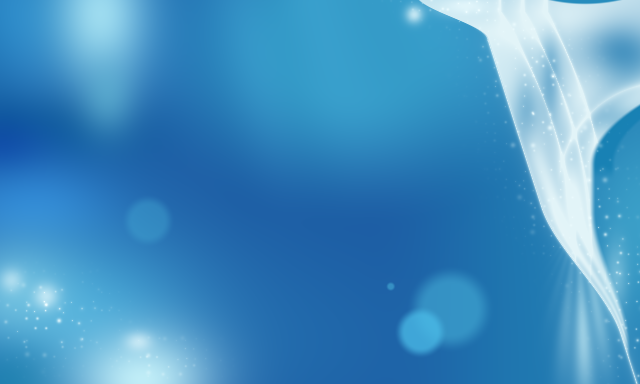
Give the GLSL for this background, as a WebGL 1 fragment shader.

```glsl
precision highp float;
// Blue abstract backdrop: soft glows painted over deep blue, faint bokeh discs,
// and a translucent white veil falling down the right side between two curves.
// Sparkles come from cellular noise, masked to the veil and the lower left.
uniform vec2 u_resolution;

vec2 hash2(vec2 cell) {
  vec2 q = vec2(dot(cell, vec2(127.1, 311.7)), dot(cell, vec2(269.5, 183.3)));
  return fract(sin(q) * 43758.5);
}

float glow(vec2 p, vec2 centre, vec2 radii) {
  vec2 d = (p - centre) / radii;
  return exp(-dot(d, d));
}

float disc(vec2 p, vec2 centre, float radius, float blur) {
  return 1.0 - smoothstep(radius - blur, radius + blur, length(p - centre));
}

// One randomly sized dot per cell, present in only some of the cells
float sparkles(vec2 p, float scale) {
  vec2 cell = floor(p * scale);
  vec2 rnd = hash2(cell);
  float d = length(fract(p * scale) - 0.3 - 0.4 * rnd);
  float size = 0.05 + 0.1 * rnd.y * rnd.y;
  float dotLight = exp(-d * d / (size * size)) + 0.25 * exp(-d * d * 40.0);
  return dotLight * step(0.5, hash2(cell + 17.0).x);
}

float veilLeft(float y) {
  return 1.26 + 0.32 * (0.92 - y) + 0.1 * (1.0 - smoothstep(0.13, 0.46, y))
    - 0.15 * smoothstep(0.9, 1.01, y);
}

float veilRight(float y) {
  float flare = max(y - 0.57, 0.0);
  return 1.54 + 5.0 * flare * flare + 0.09 * (1.0 - smoothstep(0.1, 0.45, y));
}

vec3 backdrop(vec2 p) {
  vec3 c = mix(vec3(0.11, 0.36, 0.64), vec3(0.12, 0.47, 0.69), smoothstep(0.95, 1.4, p.x));
  c = mix(c, vec3(0.13, 0.43, 0.68), 0.6 * glow(p, vec2(0.8, 0.1), vec2(0.35, 0.25)));
  // Broad cyan bowl at the top
  float bowl = length((p - vec2(0.92, 0.89)) / vec2(0.56, 0.43));
  c = mix(c, vec3(0.22, 0.63, 0.80), 0.95 * (1.0 - smoothstep(0.3, 1.15, bowl)));
  // Upper left lights and shadows
  c = mix(c, vec3(0.17, 0.56, 0.80), 0.9 * glow(p, vec2(0.12, 0.97), vec2(0.36, 0.24)));
  c = mix(c, vec3(0.03, 0.34, 0.59), 0.8 * glow(p, vec2(0.12, 0.66), vec2(0.25, 0.09)));
  c = mix(c, vec3(0.05, 0.27, 0.64), 0.9 * glow(p, vec2(0.0, 0.61), vec2(0.14, 0.08)));
  c = mix(c, vec3(0.66, 0.89, 0.95), 0.9 * glow(p, vec2(0.26, 0.96), vec2(0.12, 0.18)));
  c = mix(c, vec3(0.40, 0.73, 0.84), 0.6 * glow(p, vec2(0.28, 0.75), vec2(0.07, 0.10)));
  // Lower left lights
  c = mix(c, vec3(0.18, 0.53, 0.85), 0.9 * glow(p, vec2(0.08, 0.46), vec2(0.22, 0.12)));
  c = mix(c, vec3(0.28, 0.67, 0.85), 0.95 * glow(p, vec2(0.20, 0.18), vec2(0.34, 0.23)));
  c = mix(c, vec3(0.52, 0.82, 0.91), 0.7 * glow(p, vec2(0.04, 0.24), vec2(0.15, 0.13)));
  c = mix(c, vec3(0.10, 0.50, 0.68), 0.8 * glow(p, vec2(0.03, 0.0), vec2(0.14, 0.10)));
  c = mix(c, vec3(0.78, 0.95, 0.98), 0.95 * glow(p, vec2(0.37, 0.01), vec2(0.18, 0.13)));
  // Lighter water beyond the veil
  c = mix(c, vec3(0.25, 0.65, 0.80), 0.85 * glow(p, vec2(1.67, 0.42), vec2(0.16, 0.30)));
  // Faint slanting streaks
  c += 0.008 * sin(p.x * 23.0 + p.y * 7.0 + sin(p.x * 9.0)) * smoothstep(0.3, 0.9, p.y);
  return c;
}

float veilOpacity(vec2 p, float left, float right) {
  float inside = smoothstep(left - 0.003, left + 0.004, p.x)
    * (1.0 - smoothstep(right - 0.01, right + 0.008, p.x));
  float u = (p.x - left) / max(right - left, 0.02);
  float body = 0.76 + 0.08 * sin(u * 15.0 + p.y * 9.0);
  // Blue hollows between the folds
  body -= 0.62 * glow(p, vec2(1.61, 0.87), vec2(0.09, 0.075));
  body -= 0.42 * glow(p, vec2(1.365, 0.71), vec2(0.035, 0.09));
  body -= 0.35 * glow(p, vec2(1.43, 0.80), vec2(0.025, 0.11));
  body -= 0.25 * glow(p, vec2(1.47, 0.62), vec2(0.03, 0.09));
  body -= 0.30 * glow(p, vec2(1.60, 0.69), vec2(0.06, 0.04));
  body += 0.20 * glow(p, vec2(1.40, 0.94), vec2(0.16, 0.06));
  body += 0.15 * glow(p, vec2(1.48, 0.43), vec2(0.07, 0.16));
  // Folds: a crisp rim fading away to the left
  for (int i = 0; i < 3; i++) {
    float k = float(i);
    float drop = max(0.97 - p.y, 0.0);
    float d = p.x - (1.30 + 0.06 * k + (0.60 - 0.03 * k) * drop - 0.46 * drop * drop);
    float rim = exp(-abs(d) * 300.0) + 0.6 * exp(-abs(d) * 28.0) * step(d, 0.0);
    body += 0.22 * rim * smoothstep(0.2, 0.45, p.y);
  }
  // Arc crossing from the right edge
  float arc = length((p - vec2(1.72, 0.50)) / vec2(1.0, 1.05)) - 0.27;
  body += 0.25 * exp(-abs(arc) * 90.0) * smoothstep(0.5, 0.62, p.y);
  return inside * clamp(body, 0.0, 0.97);
}

void main() {
  vec2 p = gl_FragCoord.xy / u_resolution.y;
  p.x *= 1.6623 * u_resolution.y / u_resolution.x;
  vec3 color = backdrop(p);

  // Bokeh discs
  vec3 bokeh = vec3(0.27, 0.68, 0.84);
  color = mix(color, bokeh, 0.40 * disc(p, vec2(0.385, 0.425), 0.055, 0.015));
  color = mix(color, bokeh, 0.60 * disc(p, vec2(1.17, 0.195), 0.09, 0.025));
  color = mix(color, bokeh * 1.08, 0.75 * disc(p, vec2(1.093, 0.135), 0.055, 0.014));
  color = mix(color, bokeh, 0.60 * disc(p, vec2(1.015, 0.254), 0.009, 0.004));

  // Dark leaf, then the veil with its bright rims
  float left = veilLeft(p.y);
  float right = veilRight(p.y);
  float leaf = smoothstep(right - 0.004, right + 0.004, p.x) * smoothstep(0.53, 0.57, p.y)
    * (1.0 - smoothstep(right + 0.045, right + 0.06, p.x));
  color = mix(color, vec3(0.08, 0.50, 0.70), 0.85 * leaf);
  color = mix(color, vec3(0.91, 0.97, 0.98), veilOpacity(p, left, right));
  float rim = exp(-abs(p.x - left) * 350.0) + 0.18 * exp(-abs(p.x - left) * 40.0);
  color = mix(color, vec3(0.93, 0.99, 1.0), 0.7 * rim * (1.0 - smoothstep(0.88, 0.95, p.y)));
  float topSliver = p.y - 0.99 - 1.2 * (p.x - 1.52) * (p.x - 1.52);
  color = mix(color, vec3(0.15, 0.55, 0.74), smoothstep(-0.003, 0.003, topSliver) * step(1.36, p.x));

  // Wisps fanning out below the veil
  float fan = (p.x - 1.5) / (0.42 - min(p.y, 0.36));
  float wisp = glow(p, vec2(1.52, 0.13), vec2(0.06, 0.18)) * (0.55 + 0.15 * sin(fan * 34.0));
  wisp *= 1.0 - smoothstep(left - 0.01, left + 0.005, p.x);
  wisp += 0.4 * glow(p, vec2(1.60, 0.28), vec2(0.03, 0.09));
  color = mix(color, vec3(0.80, 0.94, 0.97), wisp);

  // Bright spots and scattered sparkles
  float spots = 0.75 * glow(p, vec2(1.076, 0.962), vec2(0.022))
    + 0.75 * glow(p, vec2(1.21, 0.985), vec2(0.07, 0.025))
    + 0.65 * glow(p, vec2(0.12, 0.228), vec2(0.032))
    + 0.50 * glow(p, vec2(0.03, 0.27), vec2(0.03))
    + 0.60 * glow(p, vec2(0.36, 0.11), vec2(0.035, 0.025));
  float area = 0.9 * exp(-pow((p.x - left - 0.09) / 0.11, 2.0))
    + glow(p, vec2(0.13, 0.17), vec2(0.12, 0.08)) + 0.6 * glow(p, vec2(0.42, 0.06), vec2(0.1, 0.05));
  spots += area * (0.7 * sparkles(p, 22.0) + 0.6 * sparkles(p + 3.7, 41.0));
  color = mix(color, vec3(0.93, 0.99, 1.0), clamp(spots, 0.0, 1.0));
  gl_FragColor = vec4(clamp(color, 0.0, 1.0), 1.0);
}
```
